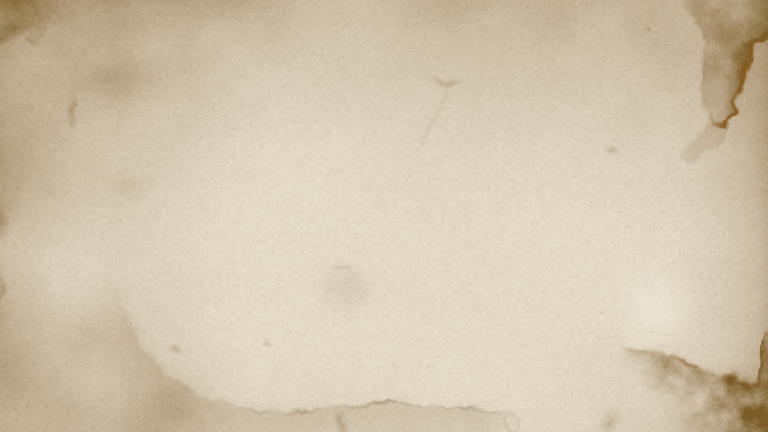
Give the GLSL for this texture, as a Shadertoy shader.

```glsl
const vec3 PAPER = vec3(0.900, 0.866, 0.796);
const vec3 TAN = vec3(0.71, 0.63, 0.51);
const vec3 UMBER = vec3(0.48, 0.36, 0.15);
const vec3 RUST = vec3(0.58, 0.36, 0.10);
const float VIGNETTE = 0.62;
const float MOTTLE = 0.62;
const float GRAIN = 0.15;
const float EDGE_JITTER = 0.030;

// centre x, centre y, radius x, radius y of small marks
const vec4 SPOTS[10] = vec4[10](
    vec4(0.790, 0.018, 0.014, 0.020), vec4(1.408, 0.022, 0.020, 0.026),
    vec4(0.618, 0.207, 0.012, 0.006), vec4(0.408, 0.191, 0.014, 0.007),
    vec4(1.418, 0.652, 0.008, 0.008), vec4(0.168, 0.742, 0.008, 0.028),
    vec4(1.032, 0.808, 0.030, 0.008), vec4(0.000, 0.490, 0.020, 0.030),
    vec4(0.000, 0.325, 0.010, 0.035), vec4(1.497, 0.932, 0.005, 0.004));

float hash(vec2 p) {
    vec3 q = fract(vec3(p.xyx) * 0.1031);
    q += dot(q, q.yzx + 33.33);
    return fract((q.x + q.y) * q.z);
}

float noise(vec2 p) {
    vec2 i = floor(p), f = fract(p);
    f = f * f * (3.0 - 2.0 * f);
    return mix(mix(hash(i), hash(i + vec2(1, 0)), f.x),
               mix(hash(i + vec2(0, 1)), hash(i + vec2(1, 1)), f.x), f.y);
}

float fbm(vec2 p) {
    float sum = 0.0, amp = 0.5;
    for (int i = 0; i < 5; i++) {
        sum += amp * noise(p);
        p = mat2(1.6, 1.2, -1.2, 1.6) * p + 7.3;
        amp *= 0.5;
    }
    return sum;
}

float blob(vec2 p, vec2 centre, vec2 radius) {
    vec2 q = (p - centre) / radius;
    return exp(-dot(q, q));
}

float rim(float d, float width) { return exp(-d * d / (width * width)); }

float segment(vec2 p, vec2 a, vec2 b) {
    vec2 ab = b - a;
    return length(p - a - ab * clamp(dot(p - a, ab) / dot(ab, ab), 0.0, 1.0));
}

// Hanging stain in the upper right: signed distance, negative inside
float dripDistance(vec2 p) {
    float h = p.y - 0.71;
    float left = 1.647 - 0.018 * smoothstep(0.0, 0.05, h) - 0.045 * smoothstep(0.2, 0.29, h);
    float right = 1.67 + 0.02 * smoothstep(0.0, 0.04, h) + 0.26 * h
                + 0.07 * smoothstep(0.18, 0.225, h);
    return max(max(left - p.x, p.x - right), -h);
}

// Tide line along the lower left: positive on the stained side
float tideDistance(vec2 p) {
    float decay = 0.28 * exp(-10.0 * (p.x - 0.28));
    float height = 0.036 + decay + 0.03 * blob(p, vec2(0.92, p.y), vec2(0.2, 1.0));
    return (height - p.y) / sqrt(1.0 + 100.0 * decay * decay);
}

void mainImage(out vec4 fragColor, in vec2 fragCoord) {
    vec2 p = fragCoord / iResolution.y;
    float cloud = fbm(p * 5.0 + 3.0);
    float fine = fbm(p * 26.0);
    float broken = smoothstep(0.25, 0.65, fbm(p * 17.0 + 31.0));
    vec2 w = p + EDGE_JITTER * (vec2(fbm(p * 30.0 + 11.0), fbm(p * 30.0 + 47.0)) - 0.48);

    // Aged paper: pale middle, tan borders, broad clouds
    vec2 q = (p - vec2(0.98, 0.38)) / vec2(0.97, 0.64);
    float border = smoothstep(0.08, 1.3, dot(q, q));
    float tone = 0.06 + VIGNETTE * border + MOTTLE * (cloud - 0.48) * (0.15 + border);
    tone += 0.18 * blob(w, vec2(1.08, 0.80), vec2(0.26, 0.18));
    tone += 0.30 * blob(w, vec2(0.26, 0.82), vec2(0.09, 0.05));
    tone += 0.18 * blob(w, vec2(0.30, 0.57), vec2(0.04, 0.03));
    tone += 0.22 * exp(-p.x * 16.0) + 0.36 * exp((p.x - 1.778) * 26.0);
    tone += 0.16 * smoothstep(1.55, 1.75, p.x) * smoothstep(0.15, 0.45, p.y);
    tone += 0.34 * exp((p.y - 1.0) * 20.0) * smoothstep(1.0, 0.4, p.x);
    tone -= 0.22 * blob(w, vec2(1.52, 0.28), vec2(0.07, 0.08));
    tone -= 0.12 * blob(w, vec2(0.12, 0.38), vec2(0.08, 0.12));

    // Upper left corner with its run
    float bank = w.y - 0.94 + 0.35 * max(0.12 - w.x, 0.0);
    float cornerFill = smoothstep(-0.008, 0.02, bank) * smoothstep(0.21, 0.09, p.x);
    float run = segment(w, vec2(0.105, 0.98), vec2(0.078, 0.91)) - 0.016;
    cornerFill = max(cornerFill, smoothstep(0.008, -0.006, run));
    tone += cornerFill * (0.32 + 0.9 * (fine - 0.42));

    // Upper right drip and the paler trail below
    float drip = dripDistance(w);
    float dripRim = rim(drip, 0.006) * smoothstep(1.62, 1.68, p.x) * smoothstep(1.0, 0.88, p.y);
    dripRim *= 0.5 + 0.8 * broken;
    tone += smoothstep(0.006, -0.008, drip) * (0.34 + 1.0 * (cloud - 0.45) + 0.5 * (fine - 0.48));
    tone += 0.28 * rim(drip, 0.005) * broken;
    tone += 0.6 * dripRim + 0.4 * rim(drip + 0.012, 0.018) * smoothstep(1.65, 1.71, p.x);
    tone += 0.26 * smoothstep(0.03, 0.015, segment(w, vec2(1.66, 0.70), vec2(1.605, 0.645)));

    // Lower left tide line
    float tide = tideDistance(w);
    float reach = smoothstep(0.22, 0.34, p.x) * smoothstep(1.22, 1.1, p.x);
    float tideEdge = smoothstep(0.35, 0.5, p.x) * (0.15 + 1.2 * broken * noise(p * 9.0));
    tone += reach * (0.22 * smoothstep(-0.006, 0.008, tide) + 0.55 * rim(tide, 0.004) * tideEdge);
    tone += reach * 0.12 * rim(tide - 0.015, 0.025);
    tone += 0.26 * blob(w, vec2(0.40, 0.05), vec2(0.08, 0.07)) * (0.4 + 1.2 * fine);
    tone += 0.20 * blob(w, vec2(0.23, 0.22), vec2(0.08, 0.07));

    // Lower right stain, crisp on top and soft at the left
    float crest = 0.19 - 0.055 * smoothstep(1.48, 1.68, w.x)
                - 0.025 * smoothstep(1.69, 1.74, w.x) + 0.11 * smoothstep(1.745, 1.775, w.x);
    float below = crest - w.y;
    float side = smoothstep(-0.02, 0.14, w.x - 1.43 - 0.9 * max(0.17 - w.y, 0.0));
    float crestRim = rim(below, 0.006) * smoothstep(1.43, 1.46, p.x) * (0.25 + broken);
    tone += smoothstep(-0.005, 0.01, below) * side * (0.55 + 2.0 * (fine - 0.46));
    tone += 0.5 * crestRim + 0.42 * blob(w, vec2(1.72, 0.07), vec2(0.09, 0.06));
    tone += 0.22 * rim(below - 0.01, 0.02) * smoothstep(1.43, 1.5, p.x);

    // Arc mark near the middle, faint crease, scattered marks
    vec2 arc = (w - vec2(0.79, 0.325)) * vec2(1.0, 1.15);
    tone += 0.22 * blob(w, vec2(0.80, 0.335), vec2(0.055, 0.045));
    tone += 0.30 * rim(length(arc) - 0.058, 0.005) * smoothstep(0.01, 0.05, arc.x + arc.y) * broken;
    tone += 0.13 * rim(segment(p, vec2(1.035, 0.78), vec2(0.975, 0.67)), 0.006);
    tone += 0.18 * rim(length(w - vec2(1.19, 0.022)) - 0.016, 0.004);
    for (int i = 0; i < 10; i++)
        tone += 0.45 * blob(w, SPOTS[i].xy, SPOTS[i].zw);

    // Flecks and paper grain
    vec2 cell = floor(p * 42.0);
    vec2 offset = 0.25 + 0.5 * vec2(hash(cell + 5.0), hash(cell + 19.0));
    float fleck = smoothstep(0.16, 0.04, length(fract(p * 42.0) - offset));
    tone += 0.24 * fleck * smoothstep(0.72, 1.0, hash(cell));
    tone += GRAIN * (noise(p * 260.0) - 0.5) + 0.5 * GRAIN * (noise(p * 120.0) - 0.5);

    vec3 colour = mix(PAPER, TAN, clamp(tone, -0.1, 1.0));
    colour = mix(colour, UMBER, clamp(tone - 1.0, 0.0, 1.0));
    colour = mix(colour, RUST, 0.55 * clamp(dripRim + 0.5 * crestRim, 0.0, 1.0));
    fragColor = vec4(colour, 1.0);
}
```
